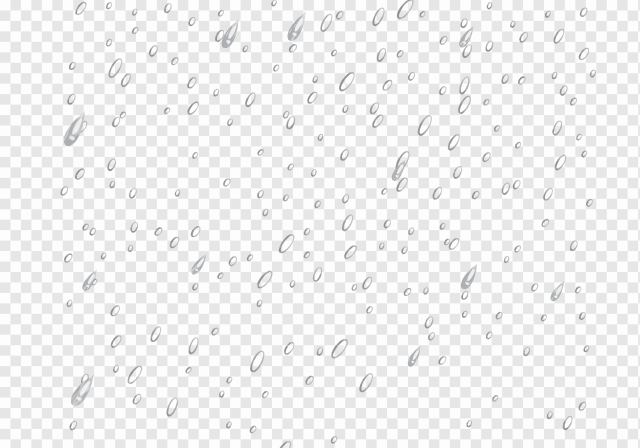
Give the GLSL for this pattern, as a Shadertoy shader.

```glsl
// Slanting water drops scattered over a pale grey and white checkerboard
#define CHECKER 0.02335    // side of a square, in canvas heights
#define RING_GRID 0.067    // spacing of the small outlined drops
#define RING_SHARE 0.80    // share of grid cells holding an outlined drop
#define RING_LINE 0.0011   // half width of the outline
#define TEAR_GRID 0.28     // spacing of the large filled drops
#define TEAR_SHARE 0.62    // share of grid cells holding a filled drop
#define LEAN 0.54          // tilt from the vertical, in radians
#define WHITE vec3(0.992)
#define PALE vec3(0.902)
#define RIM vec3(0.57, 0.575, 0.585)
#define BODY vec3(0.68, 0.69, 0.70)

vec3 hash32(vec2 p) {
    vec3 q = fract(p.xyx * vec3(0.1031, 0.1030, 0.0973));
    q += dot(q, q.yxz + 33.33);
    return fract((q.xxy + q.yzz) * q.zyx);
}

float noise(vec2 p) {
    vec2 i = floor(p), f = fract(p);
    f = f * f * (3.0 - 2.0 * f);
    float low = mix(hash32(i).x, hash32(i + vec2(1, 0)).x, f.x);
    float high = mix(hash32(i + vec2(0, 1)).x, hash32(i + vec2(1, 1)).x, f.x);
    return mix(low, high, f.y);
}

// Coverage of a shape with signed distance d
float cover(float d, float px) {
    return clamp(0.5 - d / px, 0.0, 1.0);
}

// Local frame whose y axis runs along the drop
vec2 tilt(vec2 p, float angle) {
    float c = cos(angle), s = sin(angle);
    return vec2(c * p.x - s * p.y, s * p.x + c * p.y);
}

float ellipseDistance(vec2 p, vec2 radii) {
    float k = length(p / radii);
    return k * (k - 1.0) / max(length(p / (radii * radii)), 1e-4);
}

// Drops keep clear of the left and right borders
bool insideField(float x, float aspect) {
    return x > 0.085 * aspect && x < 0.94 * aspect;
}

vec3 checkerboard(vec2 p, float px) {
    vec2 g = vec2(p.x, 1.0 - p.y) / CHECKER;
    vec2 edge = (abs(fract(g * 0.5 - 0.25) - 0.5) - 0.25) * 2.0 * CHECKER;
    vec2 wave = clamp(edge / px, -0.5, 0.5) * 2.0;
    return mix(PALE, WHITE, 0.5 + 0.5 * wave.x * wave.y);
}

// Thin uneven oval outline with a faint inner glint
vec3 ringDrop(vec3 col, vec2 p, float size, vec3 rnd, float px) {
    vec2 radii = size * vec2(mix(0.60, 0.38, smoothstep(0.007, 0.02, size)), 1.0);
    float d = ellipseDistance(p, radii);
    float angle = atan(p.y / radii.y, p.x / radii.x);
    float weight = 0.65 + 0.35 * cos(angle + 2.2 + 1.6 * (rnd.x - 0.5));
    weight *= 0.7 + 0.6 * noise(vec2(angle * 2.0, rnd.y * 90.0));
    float glint = cover(d, px) * smoothstep(-0.6, 0.8, p.y / radii.y);
    col = mix(col, WHITE, 0.45 * glint);
    float line = RING_LINE * (0.6 + 0.8 * weight) * (1.0 + 18.0 * size);
    return mix(col, RIM, cover(abs(d) - line, px) * clamp(0.3 + 0.7 * weight, 0.0, 1.0));
}

// Filled teardrop: heavy foot, pointed tail, streaks and highlights
vec3 tearDrop(vec3 col, vec2 p, float size, vec3 rnd, float px) {
    vec2 q = p / size;
    float t = clamp(0.5 + 0.5 * q.y, 0.0, 1.0);
    float halfWidth = 0.34 * 2.6 * sqrt(t) * (1.0 - t);
    float d = max(abs(q.x) - halfWidth, abs(q.y) - 1.0) * size;
    float streak = noise(vec2(q.x * 13.0, q.y * 2.5) + rnd.xy * 60.0);
    vec3 shade = mix(BODY, WHITE, 0.45 * smoothstep(0.45, 0.9, streak));
    float core = ellipseDistance(q - vec2(0.02, 0.12), vec2(0.12, 0.46));
    shade = mix(shade, WHITE, 0.8 * smoothstep(0.06, -0.04, core));
    float spot = ellipseDistance(q - vec2(0.08, -0.52), vec2(0.13, 0.10));
    shade = mix(shade, WHITE, 0.75 * smoothstep(0.05, -0.05, spot));
    float fade = 1.0 - 0.5 * smoothstep(0.3, 1.0, q.y);
    return mix(col, shade, cover(d, px) * fade);
}

void mainImage(out vec4 fragColor, in vec2 fragCoord) {
    float px = 1.0 / iResolution.y;
    float aspect = iResolution.x * px;
    vec2 p = fragCoord * px;
    vec3 col = checkerboard(p, px);

    for (int k = 0; k < 9; k++) {
        vec2 offset = vec2(k % 3, k / 3) - 1.0;

        // Outlined drops, sparser towards the foot of the canvas
        vec2 id = floor(p / RING_GRID) + offset;
        vec3 place = hash32(id + 17.0), form = hash32(id + 71.0);
        vec2 centre = (id + 0.08 + 0.84 * place.xy) * RING_GRID;
        float share = RING_SHARE * mix(0.4, 1.0, smoothstep(0.0, 0.35, centre.y));
        if (place.z < share && insideField(centre.x, aspect)) {
            float size = mix(0.0068, 0.025, pow(form.x, 3.2));
            vec2 local = tilt(p - centre, LEAN + 0.35 * (form.y - 0.5));
            col = ringDrop(col, local, size, form.yzx, px);
        }

        // Filled drops
        id = floor(p / TEAR_GRID) + offset;
        place = hash32(id + 139.0);
        form = hash32(id + 211.0);
        centre = (id + 0.15 + 0.7 * place.xy) * TEAR_GRID;
        if (place.z < TEAR_SHARE && insideField(centre.x, aspect)) {
            float size = mix(0.026, 0.046, form.x * form.x);
            vec2 local = tilt(p - centre, LEAN + 0.15 * (form.y - 0.5));
            col = tearDrop(col, local, size, form, px);
        }
    }
    fragColor = vec4(col, 1.0);
}
```
